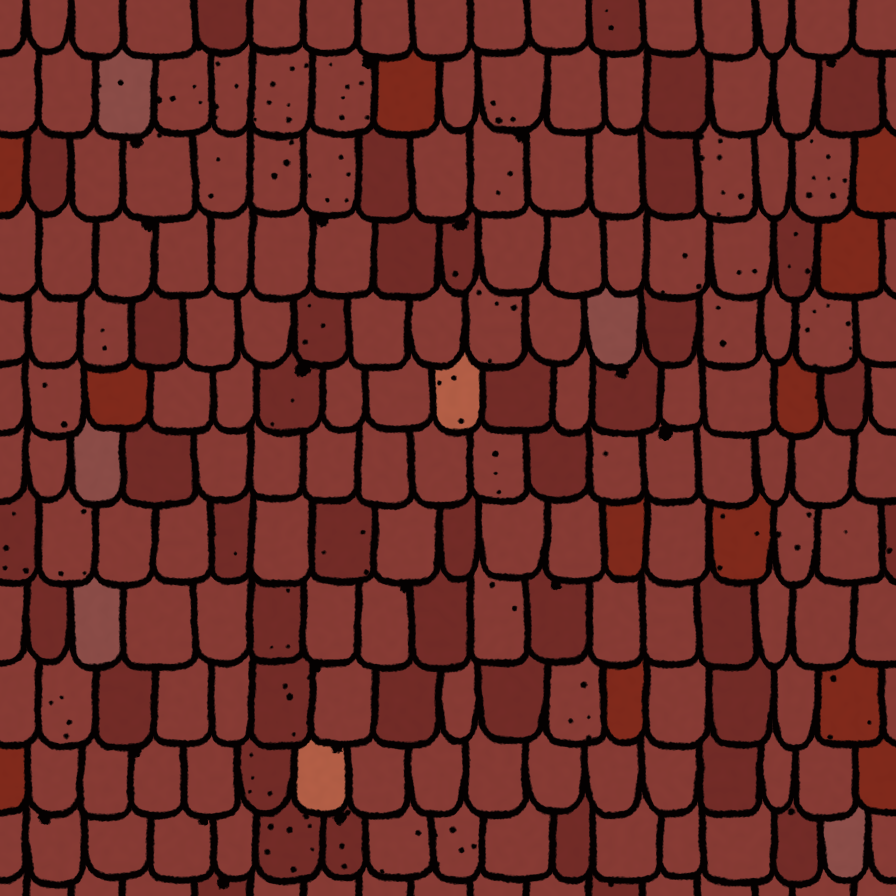
Reproduce this pattern procedurally as a three.js fragment shader.

```glsl
// Hand-inked clay roof: 16 x 12 overlapping round-bottomed tiles with black outlines.
// Rows are painted from the lowest up, each tile a distance function with hashed seams;
// odd tile colours, ink specks and blots add the wear. One unit is one mean tile width.
#define COLUMNS 16.0
#define ROWS 12.0
#define SEAM_JITTER 0.4
#define DROP_JITTER 0.14
#define SAG 0.09
#define LINE_HALF 0.064
#define SOFTNESS 0.022
#define ROUGHNESS 0.016
#define SPECKED_SHARE 0.22
#define BLOT_SHARE 0.08
#define INK vec3(0.015, 0.002, 0.002)

varying vec2 vUv;

float hash(vec2 p, float salt) {
  vec3 q = fract(vec3(p, salt) * 0.1031);
  q += dot(q, q.zyx + 31.32);
  return fract((q.x + q.y) * q.z);
}

float gradientDot(vec2 cell, vec2 offset) {
  float angle = 6.2832 * hash(cell, 71.0);
  return dot(vec2(cos(angle), sin(angle)), offset);
}

float gradientNoise(vec2 p) {
  vec2 i = floor(p), f = p - i;
  vec2 u = f * f * f * (f * (f * 6.0 - 15.0) + 10.0);
  vec2 e = vec2(1.0, 0.0);
  return mix(mix(gradientDot(i, f), gradientDot(i + e.xy, f - e.xy), u.x),
             mix(gradientDot(i + e.yx, f - e.yx), gradientDot(i + e.xx, f - e.xx), u.x), u.y);
}

float cover(float d) { return 1.0 - smoothstep(-SOFTNESS, SOFTNESS, d); }

// Seam arrangements recur every six rows in the order 0 1 0 1 4 5.
float bondOf(float row) {
  float m = mod(row, 6.0);
  return m < 3.5 ? mod(m, 2.0) : m;
}

// Lower edge of a row, measured down from the top of the canvas.
float rowBottom(float row) {
  return (row + 0.69 + 0.117 * (1.0 - cos(row * 1.0472))) * COLUMNS / ROWS;
}

float rowShift(float bond) { return 0.35 + 0.3 * mod(bond, 2.0); }

// Seam left of tile i, leaning slightly with its height above the row edge.
float seam(float i, float bond, float height) {
  vec2 key = vec2(mod(i, COLUMNS), bond);
  return i + rowShift(bond) + SEAM_JITTER * (hash(key, 3.0) - 0.5)
       + 0.1 * (hash(key, 5.0) - 0.5) * height;
}

// Open-topped tile with a sagging, rounded lower end.
float tileDistance(float x, float halfWidth, float height, float radius, float taper) {
  halfWidth -= taper * smoothstep(0.0, 0.9, 0.9 - height);
  float bend = min(x * x / (halfWidth * halfWidth), 1.4);
  vec2 e = vec2(abs(x) - halfWidth, SAG * bend - height) + radius;
  return min(max(e.x, e.y), 0.0) + length(max(e, 0.0)) - radius;
}

vec3 tileColour(float h) {
  if (h < 0.21) return vec3(0.445, 0.168, 0.150);
  if (h < 0.26) return vec3(0.500, 0.160, 0.105);
  if (h < 0.31) return vec3(0.540, 0.295, 0.275);
  if (h < 0.335) return vec3(0.695, 0.365, 0.270);
  return vec3(0.525, 0.228, 0.202);
}

// Distance to sparse round dots, about one in three cells.
float speckDistance(vec2 p) {
  vec2 cell = floor(p * 3.0);
  vec2 centre = 0.25 + 0.5 * vec2(hash(cell, 11.0), hash(cell, 13.0));
  float radius = mix(0.025, 0.06, hash(cell, 17.0));
  float absent = step(0.34, hash(cell, 19.0));
  return length(p * 3.0 - cell - centre) / 3.0 - radius + absent;
}

void main() {
  vec2 p = vec2(vUv.x, 1.0 - vUv.y) * COLUMNS;
  float rough = ROUGHNESS * (gradientNoise(p * 9.0) + gradientNoise(p * 21.0));
  float specks = speckDistance(p) + rough;
  p += 0.035 * vec2(gradientNoise(p * 2.3), gradientNoise(p * 2.3 + 40.0));

  float firstRow = floor(p.y * ROWS / COLUMNS);
  vec3 colour = INK;
  for (int r = 0; r < 3; r++) {
    float row = firstRow + 1.0 - float(r);
    float bond = bondOf(row);
    float rise = rowBottom(row) - p.y;
    float column = floor(p.x - rowShift(bond));
    float nearest = 9.0, blot = 9.0;
    vec2 tile = vec2(0.0);

    // Nearest tile of this row, and any blot below its edge.
    for (int n = -1; n <= 1; n++) {
      float i = column + float(n);
      vec2 key = vec2(mod(i, COLUMNS), bond);
      vec2 id = vec2(key.x, mod(row, ROWS));
      float left = seam(i, bond, rise), right = seam(i + 1.0, bond, rise);
      float x = p.x - 0.5 * (left + right);
      float halfWidth = 0.5 * (right - left);
      float height = rise + 0.06 + DROP_JITTER * (hash(key, 23.0) - 0.5);
      float radius = min(mix(0.17, 0.31, hash(key, 29.0)), halfWidth);
      float taper = 0.09 * step(0.84, hash(key, 31.0));
      float d = tileDistance(x, halfWidth, height, radius, taper);
      if (d < nearest) { nearest = d; tile = id; }
      vec2 blotOffset = vec2(x - 0.7 * (hash(id, 37.0) - 0.5), height + 0.07);
      float blotRadius = mix(0.09, 0.14, hash(id, 41.0));
      if (hash(id, 43.0) < BLOT_SHARE) blot = min(blot, length(blotOffset) - blotRadius);
    }

    // Outline, flat clay, then ink wear.
    vec3 clay = tileColour(hash(tile, 47.0)) * (1.0 + 0.03 * gradientNoise(p * 5.0));
    if (hash(tile, 53.0) < SPECKED_SHARE) clay = mix(clay, INK, cover(specks));
    colour = mix(colour, INK, cover(nearest + rough - LINE_HALF));
    colour = mix(colour, clay, cover(nearest + rough + LINE_HALF));
    colour = mix(colour, INK, cover(blot + 2.0 * rough));
  }
  gl_FragColor = vec4(colour, 1.0);
}
```
